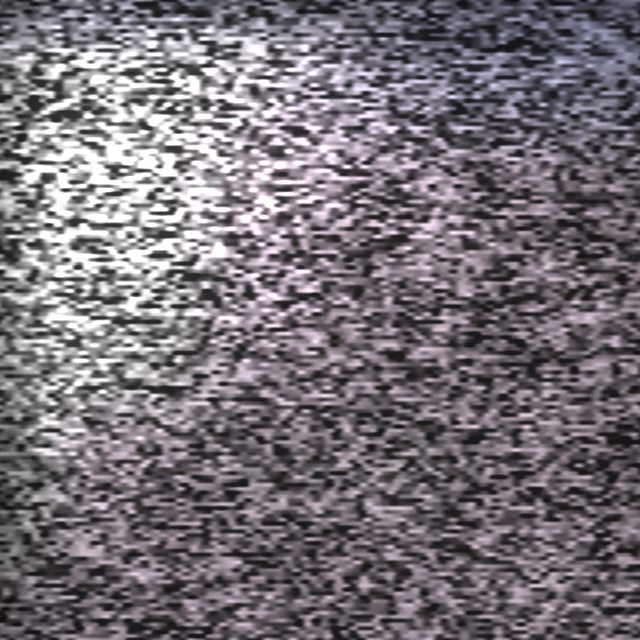
Write a Shadertoy shader that draws this texture.

```glsl
// Brushed grey grain lit by a soft glow at the upper left.
// Short horizontal flecks come from stretched value noise whose rows are
// shifted at random; broad gradients then light and tint the grain.

const vec2 FLECK_CELLS = vec2(75.0, 165.0);   // cells across the canvas
const vec2 STREAK_CELLS = vec2(26.0, 165.0);
const vec2 PATCH_CELLS = vec2(9.0, 16.0);
const float STREAK_SHARE = 0.27;
const float PATCH_AMOUNT = 0.14;
const float GRAIN_MEAN = 0.54;
const float GRAIN_GAIN = 1.45;
const float GRAIN_FLOOR = 0.13;

const float BASE_LIGHT = 0.68;
const vec2 GLOW_CENTER = vec2(0.20, 0.76);
const vec2 GLOW_RADIUS = vec2(0.36, 0.27);
const float GLOW_LIGHT = 0.74;
const vec2 SIDE_CENTER = vec2(0.12, 0.45);
const vec2 SIDE_RADIUS = vec2(0.15, 0.20);
const float SIDE_LIGHT = 0.28;

const vec3 NEUTRAL_TINT = vec3(1.00, 0.99, 1.00);
const vec3 MAUVE_TINT = vec3(1.04, 0.95, 1.03);
const vec3 BLUE_TINT = vec3(0.95, 0.96, 1.15);

float hash(vec2 cell, float seed) {
    uvec3 v = uvec3(ivec3(vec3(cell, seed))) * uvec3(1597334673u, 3812015801u, 2798796415u);
    uint h = v.x ^ v.y ^ v.z;
    h = (h ^ (h >> 16)) * 2246822519u;
    h = (h ^ (h >> 13)) * 3266489917u;
    h ^= h >> 16;
    return float(h >> 8) / 16777216.0;
}

// One row of smooth noise, shifted sideways by its own random offset.
float rowNoise(float x, float row, float seed) {
    x += 8.0 * hash(vec2(row, 7.0), seed + 50.0);
    float cell = floor(x);
    return mix(hash(vec2(cell, row), seed), hash(vec2(cell + 1.0, row), seed),
               smoothstep(0.0, 1.0, x - cell));
}

float streakNoise(vec2 p, float seed) {
    float row = floor(p.y);
    return mix(rowNoise(p.x, row, seed), rowNoise(p.x, row + 1.0, seed),
               smoothstep(0.0, 1.0, p.y - row));
}

float glow(vec2 p, vec2 center, vec2 radius) {
    vec2 d = (p - center) / radius;
    return exp(-dot(d, d));
}

float grain(vec2 p) {
    float fleck = streakNoise(p * FLECK_CELLS, 1.0);
    float streak = streakNoise(p * STREAK_CELLS, 2.0);
    float patchy = streakNoise(p * PATCH_CELLS, 3.0) - 0.5;
    float g = mix(fleck, streak, STREAK_SHARE) - 0.5 + PATCH_AMOUNT * patchy;
    g = GRAIN_MEAN + GRAIN_GAIN * g;
    // Soft lower limit keeps the darkest flecks from turning flat black.
    float d = g - GRAIN_FLOOR;
    return GRAIN_FLOOR + 0.5 * (d + sqrt(d * d + 0.008));
}

float lighting(vec2 p) {
    float light = BASE_LIGHT
                + GLOW_LIGHT * glow(p, GLOW_CENTER, GLOW_RADIUS)
                + SIDE_LIGHT * glow(p, SIDE_CENTER, SIDE_RADIUS);
    light *= mix(0.68, 1.0, smoothstep(-0.01, 0.10, p.x));
    light *= mix(0.68, 1.0, smoothstep(-0.01, 0.11, 1.0 - p.y));
    return light * mix(0.88, 1.0, smoothstep(0.0, 0.12, 1.0 - p.x));
}

vec3 tint(vec2 p) {
    float drift = streakNoise(p * 4.0, 4.0) - 0.5;
    float mauve = smoothstep(0.15, 0.85, p.x + 0.3 * (1.0 - p.y) + 0.8 * drift);
    float blue = smoothstep(0.68, 0.95, p.y) * smoothstep(0.25, 0.95, p.x);
    blue = max(blue, 0.5 * smoothstep(0.88, 1.0, p.y));
    return mix(mix(NEUTRAL_TINT, MAUVE_TINT, mauve), BLUE_TINT, blue);
}

void mainImage(out vec4 fragColor, in vec2 fragCoord) {
    vec2 p = fragCoord / iResolution.xy;
    vec3 color = tint(p) * lighting(p) * grain(p);
    fragColor = vec4(clamp(color, 0.0, 1.0), 1.0);
}
```
